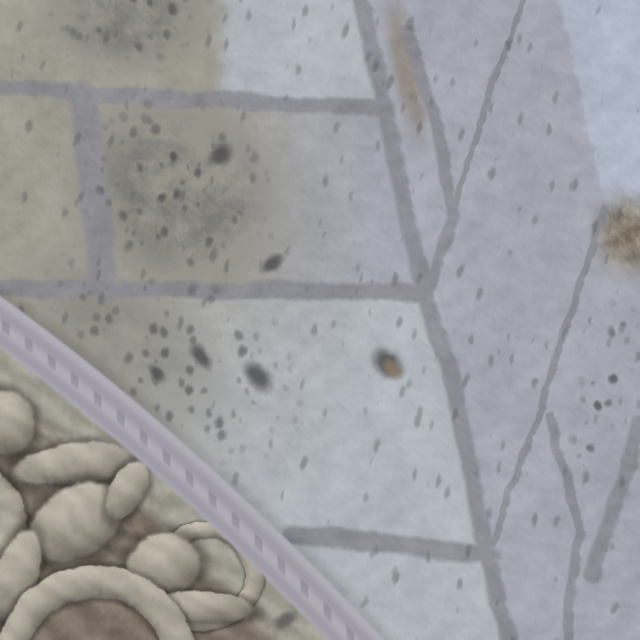
Reproduce this texture procedurally as a WebGL 1 fragment shader.

```glsl
precision mediump float;
uniform vec2 u_resolution;

const vec3 PALE = vec3(.69, .71, .74);
const vec3 BLUE_STONE = vec3(.64, .65, .69);
const vec3 SKY_STONE = vec3(.68, .71, .77);
const vec3 WARM = vec3(.62, .61, .57);
const vec3 STAIN = vec3(.43, .43, .42);
const vec3 MORTAR = vec3(.53, .53, .56);
const vec3 HOLE = vec3(.3, .3, .31);
const vec3 RUST = vec3(.52, .47, .4);
const vec3 TRIM = vec3(.65, .64, .68);
const vec3 CARVING = vec3(.7, .67, .62);
const vec3 RECESS = vec3(.48, .44, .4);
const vec3 LIGHT = vec3(-.22, .72, .66);
const float WOBBLE = .005;
const float TRIM_WIDTH = .066;
const float HOLLOW_TILT = -.9;

vec2 p, pen;
float grain, seamWidth, mortar = 0., pit = 0.;
vec3 carved;

float hash(vec2 c) {
  c = fract(c * vec2(.1031, .1173));
  c += dot(c, c.yx + 33.3);
  return fract((c.x + c.y) * c.x * 7.3);
}

// Layered sines
float mottle(vec2 q) {
  float sum = 0., amp = .5;
  for (int i = 0; i < 6; i++) {
    sum += amp * sin(q.x + 1.7 * sin(q.y * .8 + sum)) * cos(q.y - q.x * .3);
    q = mat2(1.36, 1.1, -1.1, 1.36) * q + 2.3;
    amp *= .68;
  }
  return sum;
}

// Cellular pits of random size
float pores(vec2 q, float density) {
  float cover = 0.;
  for (int j = -1; j <= 1; j++)
    for (int i = -1; i <= 1; i++) {
      vec2 c = floor(q) + vec2(i, j);
      vec2 site = c + vec2(hash(c + 17.), hash(c + 59.));
      float r = .5 * hash(c + 91.) * step(hash(c + 7.), density);
      cover = max(cover, 2. * r * (1. - smoothstep(.3 * r, r + .08, length(q - site))));
    }
  return cover;
}

vec2 turn(vec2 q, float a) {
  return vec2(cos(a) * q.x + sin(a) * q.y, cos(a) * q.y - sin(a) * q.x);
}

// Soft tilted ellipse
float blot(float x, float y, float w, float h, float a) {
  return 1. - smoothstep(.3, 1.25, length(turn(p - vec2(x, y), a) / vec2(w, h)));
}

void hollow(float x, float y, float w, float h) {
  pit = max(pit, blot(x, y, w, h, HOLLOW_TILT));
}

// Seams are drawn as connected strokes
void seamFrom(float x, float y, float w) {
  pen = vec2(x, y);
  seamWidth = w;
}

void seamTo(float x, float y) {
  vec2 d = vec2(x, y) - pen, q = p - pen;
  float dist = length(q - d * clamp(dot(q, d) / dot(d, d), 0., 1.));
  mortar = max(mortar, 1. - smoothstep(seamWidth * .6, seamWidth * 1.3, dist));
  pen += d;
}

// Rounded relief: slope n reaches length 1 at the rim
void relief(vec2 n) {
  float l = length(n);
  float lit = dot(vec3(n, sqrt(max(0., 1. - l * l))), LIGHT);
  carved *= mix(.72, 1., smoothstep(.95, 1.4, l));
  carved = mix(carved, CARVING * (.73 + .32 * lit + grain), 1. - smoothstep(.88, 1.06, l));
}

void lump(float x, float y, float w, float h, float a) {
  relief(turn(turn(p - vec2(x, y), a) / vec2(w, h), -a));
}

void scroll(float x, float y, float r, float w) {
  vec2 d = p - vec2(x, y);
  relief(normalize(d) * (length(d) - r) / w);
}

void main() {
  vec2 uv = gl_FragCoord.xy / u_resolution;
  float coarse = mottle(uv * 19.), fine = mottle(uv * 75. + 4.);
  p = uv + WOBBLE * vec2(coarse + .5 * fine, mottle(uv * 31. + 8.));

  // Wall blocks
  vec3 col = mix(WARM, PALE, smoothstep(.1, .62, p.x + (.5 - p.y) * .4));
  col = mix(col, mix(WARM, BLUE_STONE, smoothstep(.3, .6, p.x)), smoothstep(.54, .56, p.y));
  col = mix(col, mix(WARM, PALE, smoothstep(.32, .37, p.x)), smoothstep(.83, .85, p.y));
  float stain = max(blot(.28, .7, .17, .15, -.5), blot(.2, .98, .13, .09, 0.));
  stain = max(stain, .6 * blot(.2, .47, .19, .1, -.7));
  col = mix(col, STAIN, stain * clamp(.48 + .55 * coarse + .45 * fine, 0., .9));

  // Slanted slabs
  float drop = 1. - p.y;
  float sky = smoothstep(-.006, .006, p.x - .872 - drop * .232) * smoothstep(.66, .69, p.y);
  float slab = smoothstep(-.008, .008, p.x - .566 - drop * .215 - .02 * sin(p.y * 3.1));
  col = mix(col, mix(BLUE_STONE, SKY_STONE, sky), slab);
  col = mix(col, RUST + .12 * fine, .8 * blot(.98, .632, .055, .068, .2));
  col = mix(col, RUST, .6 * blot(.635, .89, .025, .12, .2));

  // Mortar and seams
  seamFrom(0., .863, .014);
  seamTo(.33, .843);
  seamTo(.59, .832);
  seamFrom(0., .551, .014);
  seamTo(.66, .543);
  seamFrom(.455, .165, .016);
  seamTo(.768, .134);
  seamFrom(.13, .85, .023);
  seamTo(.165, .551);
  seamFrom(.566, 1., .014);
  seamTo(.599, .831);
  seamTo(.658, .57);
  seamTo(.71, .388);
  seamTo(.755, .167);
  seamTo(.794, 0.);
  seamFrom(.635, .95, .01);
  seamTo(.68, .82);
  seamTo(.711, .66);
  seamTo(.67, .55);
  seamFrom(.82, 1., .005);
  seamTo(.768, .87);
  seamTo(.713, .68);
  seamFrom(.944, .674, .006);
  seamTo(.898, .53);
  seamTo(.846, .362);
  seamTo(.77, .15);
  seamFrom(.86, .35, .008);
  seamTo(.905, .17);
  seamTo(.885, 0.);
  seamFrom(1., .34, .013);
  seamTo(.924, .1);
  col = mix(col, MORTAR, mortar * .85) + .025 * coarse + .028 * fine;

  // Pits and hollows
  float pitted = max(stain, max(.8 * blot(.3, .42, .2, .16, -.6), blot(.94, .39, .035, .16, -.25)));
  pit = pores(p * vec2(52., 42.), .45) * pitted + .45 * pores(turn(p, -.2) * vec2(75., 35.), .12);
  hollow(.404, .412, .03, .017);
  hollow(.315, .445, .026, .014);
  hollow(.245, .414, .018, .012);
  hollow(.342, .758, .018, .024);
  hollow(.425, .588, .014, .024);
  col = mix(col, HOLE, clamp(pit * .8, 0., .9));
  col = mix(col, HOLE, .85 * blot(.605, .434, .028, .023, -.7));
  col = mix(col, RUST, .85 * blot(.614, .425, .021, .013, -.8));

  // Curved trim with beads and grooves
  float arch = .538 - uv.x * (.72 + .29 * uv.x);
  float depth = (arch - uv.y) / length(vec2(1., .72 + .58 * uv.x));
  float bead = smoothstep(.2, .8, sin(uv.x * 175.)) * (1. - smoothstep(.003, .011, abs(depth - .035)));
  vec3 trim = TRIM + .035 * sin(depth * 190. + .6) - .09 * bead;
  col *= .88 + .12 * smoothstep(0., .025, abs(depth));

  // Carved foliage in the recess
  grain = .035 * (fine + sin(uv.x * 90. + uv.y * 140. + 3. * coarse));
  carved = mix(WARM, RECESS, smoothstep(.1, .15, depth + .02 * coarse)) + grain;
  scroll(-.05, .19, .065, .025);
  lump(.01, .34, .045, .052, 0.);
  lump(.115, .275, .095, .034, .12);
  lump(.12, .185, .085, .055, .5);
  lump(.2, .235, .03, .05, -.5);
  lump(.025, .1, .035, .075, -.3);
  scroll(.325, .1, .073, .014);
  lump(.255, .115, .062, .05, .3);
  lump(.325, .052, .075, .026, -.1);
  scroll(.15, -.04, .132, .026);
  carved = mix(carved, HOLE, .7 * blot(.447, .033, .023, .014, .5));
  trim = mix(trim, carved, smoothstep(-.004, .004, depth - TRIM_WIDTH));
  gl_FragColor = vec4(mix(col, trim, smoothstep(-.003, .003, depth)), 1.);
}
```
